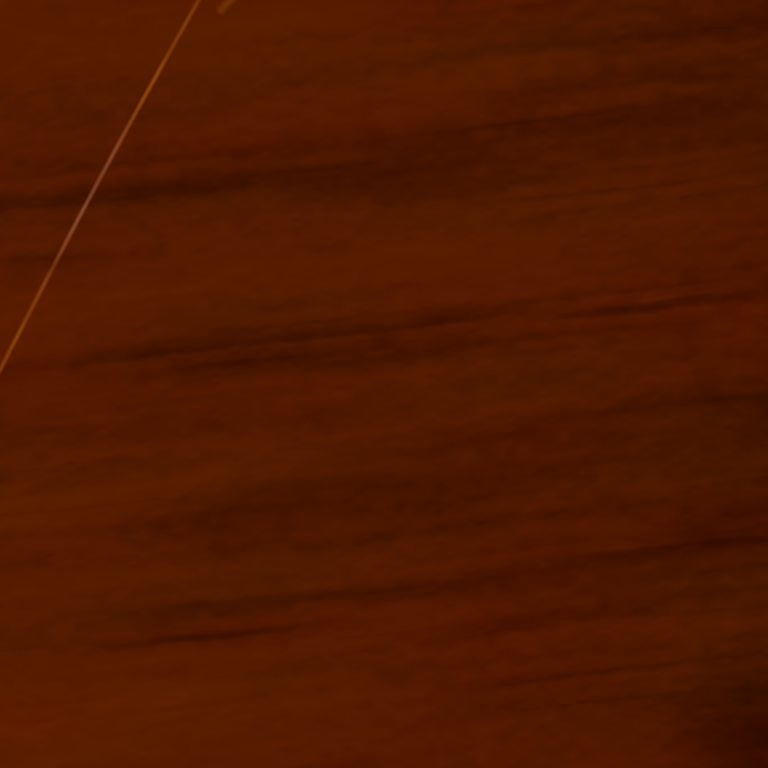
Write a WebGL 1 fragment shader that draws this texture.

```glsl
precision highp float;
uniform vec2 u_resolution;

#define GRAIN_SLOPE 0.115
#define GRAIN_CONTRAST 0.85
#define FIBRE_CONTRAST 0.30
#define MOTTLE 0.19
#define SHADE_RIGHT 0.27
#define SCRATCH_WIDTH 0.0030
#define DARK_WOOD vec3(0.200, 0.050, 0.0)
#define LIGHT_WOOD vec3(0.345, 0.112, 0.0)
#define SCRATCH_ORANGE vec3(0.56, 0.27, 0.04)
#define SCRATCH_GREY vec3(0.56, 0.31, 0.19)

float hash(vec2 p) {
  return fract(sin(dot(p, vec2(127.1, 311.7))) * 43758.5453);
}

float noise(vec2 p) {
  vec2 cell = floor(p);
  vec2 f = fract(p);
  f = f * f * (3.0 - 2.0 * f);
  float low = mix(hash(cell), hash(cell + vec2(1.0, 0.0)), f.x);
  float high = mix(hash(cell + vec2(0.0, 1.0)), hash(cell + vec2(1.0, 1.0)), f.x);
  return mix(low, high, f.y);
}

// Long bands of wood down to thin lines, centred on zero
float grain(vec2 p) {
  float sum = 0.0;
  float weight = 0.32;
  vec2 scale = vec2(1.5, 8.0);
  for (int i = 0; i < 5; i++) {
    sum += weight * (noise(p * scale + 17.3 * float(i + 1)) - 0.5);
    scale *= vec2(1.45, 1.9);
    weight *= 0.85;
  }
  return sum;
}

// Thin dark fibres that come and go along the grain
float fibres(vec2 p) {
  float ridge = 1.0 - abs(2.0 * noise(p * vec2(3.0, 48.0) + 3.7) - 1.0);
  float patches = smoothstep(0.35, 0.8, noise(p * vec2(2.5, 14.0) + 53.0));
  return ridge * ridge * patches;
}

// Soft dark vein at a height across the grain, fading at both ends
float vein(vec2 p, float height, float width, float start, float end) {
  float d = (p.y - height) / width;
  float ends = smoothstep(start - 0.2, start + 0.2, p.x)
             * (1.0 - smoothstep(end - 0.2, end + 0.2, p.x));
  return exp(-d * d) * ends;
}

float segmentDistance(vec2 p, vec2 a, vec2 b) {
  vec2 ab = b - a;
  return length(p - a - ab * clamp(dot(p - a, ab) / dot(ab, ab), 0.0, 1.0));
}

void main() {
  vec2 uv = gl_FragCoord.xy / u_resolution;

  // Coordinates along the grain, waved and slightly ragged
  vec2 wood = vec2(uv.x, uv.y - GRAIN_SLOPE * uv.x);
  wood.y += 0.016 * (noise(uv * vec2(2.5, 4.0) + 5.0) - 0.5);
  wood.y += 0.006 * (noise(uv * vec2(9.0, 16.0) + 31.0) - 0.5);
  wood.y += 0.003 * (noise(uv * vec2(45.0, 40.0) + 13.0) - 0.5);

  // Bands, fibres, fine mottling and broad shading
  float tone = 0.87 + GRAIN_CONTRAST * grain(wood);
  tone -= FIBRE_CONTRAST * fibres(wood);
  tone += MOTTLE * (noise(wood * vec2(38.0, 80.0)) - 0.5);
  tone += 0.8 * MOTTLE * (noise(wood * vec2(75.0, 150.0) + 7.0) - 0.5);
  tone += 0.12 * (noise(uv * vec2(2.5, 5.0) + 71.0) - 0.5);
  tone -= SHADE_RIGHT * (uv.x - 0.35);
  tone -= 0.14 * smoothstep(0.4, 0.0, uv.y) * uv.x;

  // Wide veins, split into several thin strands
  float veins = 0.42 * vein(wood, 0.507, 0.024, 0.05, 1.3)
              + 0.28 * vein(wood, 0.465, 0.014, -0.3, 0.7)
              + 0.46 * vein(wood, 0.140, 0.014, -0.3, 0.55)
              + 0.26 * vein(wood, 0.190, 0.018, 0.1, 1.3)
              + 0.24 * vein(wood, 0.755, 0.022, -0.3, 0.4)
              + 0.28 * vein(wood, 0.850, 0.014, 0.6, 1.3)
              + 0.26 * vein(wood, 0.378, 0.010, 0.8, 1.3);
  float strands = smoothstep(0.2, 0.8, noise(wood * vec2(3.5, 75.0) + 9.0));
  tone -= veins * (0.2 + 1.15 * strands);

  // Shadowed lower right corner
  float corner = length((uv - vec2(1.03, 0.0)) * vec2(1.0, 0.9));
  tone -= 0.55 * (1.0 - smoothstep(0.02, 0.20, corner));

  // Soft limit on the lightest wood, with drifts of redder and browner hue
  tone = min(tone, 0.9 + 0.6 * (tone - 0.9));
  vec3 color = mix(DARK_WOOD, LIGHT_WOOD, clamp(tone, -0.5, 1.25));
  color.g += 0.018 * (noise(wood * vec2(3.0, 14.0) + 43.0) - 0.5);

  // Thin scratch, greyer midway along its length
  float bow = 0.004 * sin(3.14159 * (uv.y - 0.52) / 0.48);
  float d = segmentDistance(uv + vec2(bow, 0.0), vec2(-0.02, 0.481), vec2(0.275, 1.03));
  float line = 1.0 - smoothstep(0.0, SCRATCH_WIDTH * 1.6, d);
  float greyness = 1.0 - smoothstep(0.03, 0.14, abs(uv.y - 0.75));
  float wear = 0.45 + 0.55 * noise(uv * 32.0);
  color = mix(color, mix(SCRATCH_ORANGE, SCRATCH_GREY, greyness), line * wear);

  // Small chip at the top edge
  float chip = segmentDistance(uv, vec2(0.288, 0.987), vec2(0.305, 1.005));
  color = mix(color, SCRATCH_ORANGE, 0.45 * (1.0 - smoothstep(0.0, 0.009, chip)));

  gl_FragColor = vec4(max(color, 0.0), 1.0);
}
```
